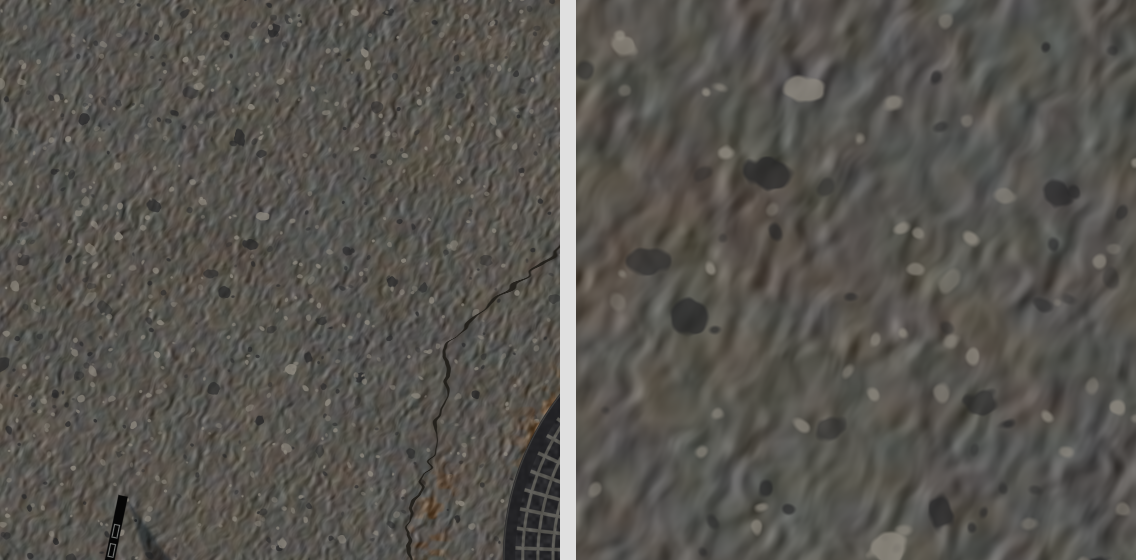
Left, the full canvas; right, a detail of the centre.
This texture is drawn by a three.js fragment shader. Its source:

```glsl
// Worn asphalt seen from above: slanted relief grain, pale and dark stones, a crack,
// rusty grit round an iron grate and a slotted post with its shadow.
// Grain is a directional difference of value noise; objects are distance functions.
varying vec2 vUv;

const vec3 ASPHALT = vec3(0.338, 0.326, 0.304);
const vec3 PALE_STONE = vec3(0.57, 0.55, 0.51);
const vec3 DARK_STONE = vec3(0.15, 0.15, 0.155);
const vec3 RUST = vec3(0.40, 0.28, 0.17);
const vec3 CRACK_DARK = vec3(0.12, 0.11, 0.09);
const vec3 IRON = vec3(0.135, 0.135, 0.145);
const vec3 GRATE_BAR = vec3(0.39, 0.385, 0.36);
const vec3 POST_BLACK = vec3(0.025);
const vec3 POST_TRIM = vec3(0.58, 0.59, 0.58);
const vec2 GRAIN_SCALE = vec2(135.0, 72.0);
const float GRAIN_LEAN = 0.36;
const float GRAIN_GAIN = 0.19;
const float SOFT = 0.0014;
const vec2 COVER_CENTRE = vec2(1.37, 0.004);
const float COVER_RADIUS = 0.472;
const vec2 POST_BASE = vec2(0.196, 0.0);
const vec2 POST_AXIS = vec2(0.204, 0.979);

float hash(vec2 p) {
  vec3 q = fract(p.xyx * 0.1031);
  q += dot(q, q.yzx + 33.33);
  return fract((q.x + q.y) * q.z);
}

float noise(vec2 p) {
  vec2 i = floor(p), f = fract(p);
  f = f * f * (3.0 - 2.0 * f);
  return mix(mix(hash(i), hash(i + vec2(1, 0)), f.x),
             mix(hash(i + vec2(0, 1)), hash(i + vec2(1, 1)), f.x), f.y);
}

// Coverage of a shape whose signed distance is d
float fill(float d) { return 1.0 - smoothstep(-SOFT, SOFT, d); }

float box(vec2 p, vec2 halfSize) {
  vec2 d = abs(p) - halfSize;
  return length(max(d, 0.0)) + min(max(d.x, d.y), 0.0);
}

float height(vec2 p) {
  p += 0.008 * (vec2(noise(p * 60.0), noise(p * 60.0 + 37.0)) - 0.5);
  vec2 g = vec2(p.x - GRAIN_LEAN * p.y, p.y) * GRAIN_SCALE;
  vec2 broad = vec2(p.x + 0.25 * p.y, p.y - 0.2 * p.x) * vec2(78.0, 60.0);
  return 0.62 * noise(g + 11.0) + 0.5 * noise(broad + 71.0) + 0.2 * noise(g * 1.9 + 5.0);
}

// Scattered irregular stones: coverage
float stones(vec2 p, float cells, float chance, float seed) {
  vec2 cell = floor(p * cells);
  float cover = 0.0;
  for (int j = -1; j <= 1; j++) for (int i = -1; i <= 1; i++) {
    vec2 id = cell + vec2(i, j) + seed;
    float present = step(hash(id + 3.7), chance);
    vec2 d = p * cells - (id - seed) - vec2(hash(id + 17.1), hash(id + 41.3));
    float a = 6.2832 * hash(id + 59.0);
    d = vec2(d.x * cos(a) + d.y * sin(a), d.y * cos(a) - d.x * sin(a));
    d.x *= mix(0.6, 1.0, hash(id + 83.0));
    float r = mix(0.13, 0.32, pow(hash(id + 97.0), 2.0));
    float edge = length(d) - r + 0.12 * (noise(p * 170.0 + seed) - 0.5);
    cover = max(cover, present * mix(0.45, 1.0, hash(id + 7.0)) * fill(edge / cells));
  }
  return cover;
}

// Signed sideways distance from the crack, which bends right as it climbs
float crackOffset(vec2 p) {
  float bend = max(p.y - 0.36, 0.0001);
  float x = 0.725 + 0.22 * p.y + 1.71 * pow(bend, 1.53);
  x += 0.032 * (noise(vec2(p.y * 24.0, 3.0)) - 0.5) + 0.014 * (noise(vec2(p.y * 85.0, 9.0)) - 0.5);
  float slope = 0.22 + 2.62 * pow(bend, 0.53);
  return (p.x - x) / sqrt(1.0 + slope * slope);
}

vec3 ground(vec2 p, float rim) {
  // Relief lit from the left, with broad mottling and faint tints
  vec2 e = vec2(0.0033, -0.0012);
  float relief = height(p + e) - height(p - e);
  float mottle = noise(p * 9.0) + noise(p * 34.0 + 20.0) - 1.0;
  vec3 c = ASPHALT + GRAIN_GAIN * relief * mix(0.7, 1.3, noise(p * 30.0 + 8.0)) + 0.022 * mottle;
  float warm = noise(p * 50.0 + 61.0) + 0.6 * noise(p * 13.0 + 30.0) - 0.8;
  float green = noise(p * 42.0 + 140.0) - 0.5;
  c += warm * vec3(0.028, 0.0, -0.028) + green * vec3(-0.012, 0.012, -0.008);

  // Pits and stones
  c = mix(c, DARK_STONE, 0.75 * stones(p, 58.0, 0.07, 200.0));
  c = mix(c, DARK_STONE, 0.8 * stones(p, 30.0, 0.06, 310.0));
  c = mix(c, PALE_STONE, 0.8 * stones(p, 62.0, 0.10, 420.0));
  c = mix(c, PALE_STONE, 0.85 * stones(p, 36.0, 0.06, 530.0));

  // Rusty grit beside the cover and along the lower crack
  float crack = crackOffset(p);
  float byRim = exp(-max(rim, 0.0) * 38.0) * smoothstep(0.08, 0.26, p.y);
  float byCrack = exp(-pow((crack - 0.035) / 0.03, 2.0)) * (1.0 - smoothstep(0.08, 0.24, p.y));
  float grit = max(byRim, 0.8 * byCrack) * smoothstep(0.25, 0.75, noise(p * 75.0 + 15.0));
  c = mix(c, RUST + 0.4 * relief, 0.85 * grit);

  // Crack with varying width
  float width = mix(0.0006, 0.0042, noise(p * 45.0 + 77.0));
  c = mix(c, c * 0.8, 0.6 * exp(-abs(crack) * 160.0));
  return mix(c, CRACK_DARK, 0.88 * fill(abs(crack) - width));
}

vec3 cover(vec2 p, float rim) {
  // Curved bars in rings and spokes inside a plain iron rim
  vec2 d = p - COVER_CENTRE;
  float depth = -rim - 0.022;
  float angle = atan(d.y, -d.x);
  float ring = abs(fract(depth / 0.027) - 0.5) * 0.027;
  float spoke = abs(fract(angle / 0.078) - 0.5) * 0.078 * length(d);
  float bars = max(fill(ring - 0.0027), fill(spoke - 0.0032));
  float wear = 0.09 * (noise(p * 150.0) - 0.5);
  vec3 grate = mix(IRON + 0.02, GRATE_BAR, 0.85 * bars) + wear;
  vec3 c = mix(IRON + 0.3 * wear, grate, fill(-depth));
  return mix(c, GRATE_BAR, 0.45 * fill(abs(rim + 0.002) - 0.001));
}

void main() {
  vec2 p = vUv;
  float rim = length(p - COVER_CENTRE) - COVER_RADIUS;
  vec3 c = mix(ground(p, rim), cover(p, rim), fill(rim));

  // Soft shadow widening away from the post tip
  float drop = 0.108 - p.y;
  float shade = 1.0 - smoothstep(-0.006, 0.006, abs(p.x - 0.228 - 0.5 * drop) - 0.2 * drop);
  c *= 1.0 - vec3(0.42, 0.38, 0.34) * shade * smoothstep(0.0, 0.015, drop);

  // Post with pale slot outlines
  vec2 q = p - POST_BASE;
  q = vec2(q.x * POST_AXIS.y - q.y * POST_AXIS.x, dot(q, POST_AXIS));
  c = mix(c, POST_BLACK, fill(box(q - vec2(0.0, 0.04), vec2(0.0085, 0.077))));
  float slot = box(vec2(q.x, mod(q.y, 0.035) - 0.0175), vec2(0.0045, 0.0115));
  c = mix(c, POST_TRIM, 0.85 * fill(abs(slot) - 0.0009) * step(q.y, 0.07));
  gl_FragColor = vec4(c, 1.0);
}
```
